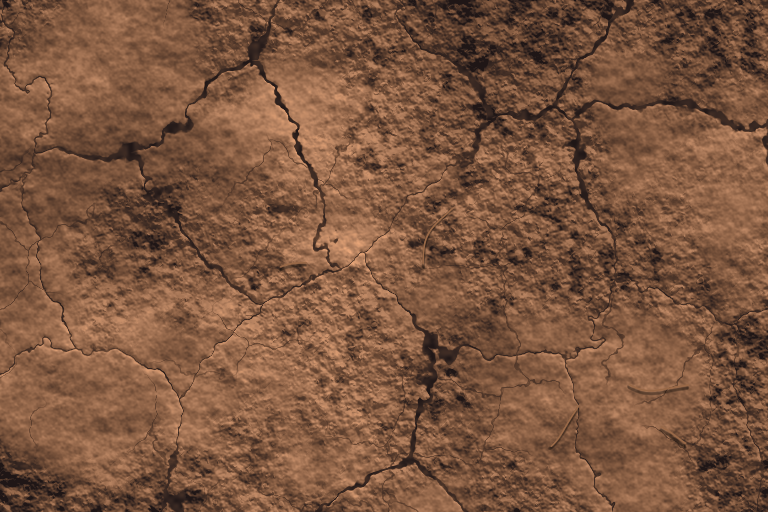
Give the GLSL for this texture, as a Shadertoy shader.

```glsl
// Dry, cracked brown soil seen from above: warped Voronoi edges cut the plates,
// layered noise gives a height field lit from above, and patches of grit,
// pits, crumbs and a few dry twigs are scattered over it.

float hash(vec2 p) {
    vec3 q = fract(p.xyx * 0.1031);
    q += dot(q, q.yzx + 33.33);
    return fract((q.x + q.y) * q.z);
}

vec2 hash2(vec2 p) {
    return vec2(hash(p), hash(p + 71.7));
}

float noise(vec2 p) {
    vec2 i = floor(p), f = fract(p);
    f = f * f * (3.0 - 2.0 * f);
    return mix(mix(hash(i), hash(i + vec2(1, 0)), f.x),
               mix(hash(i + vec2(0, 1)), hash(i + vec2(1, 1)), f.x), f.y);
}

float fbm(vec2 p, int octaves) {
    float sum = 0.0, amp = 0.5, total = 0.0;
    for (int i = 0; i < octaves; i++) {
        sum += amp * noise(p);
        total += amp;
        amp *= 0.5;
        p = mat2(1.6, 1.2, -1.2, 1.6) * p + 17.3;
    }
    return sum / total;
}

// Distance to the nearest border between Voronoi cells
float cellBorder(vec2 p, float scale) {
    p *= scale;
    vec2 base = floor(p), nearest = vec2(0);
    float best = 9.0, border = 9.0;
    for (int k = 0; k < 9; k++) {
        vec2 c = base + vec2(k % 3 - 1, k / 3 - 1);
        vec2 r = c + 0.1 + 0.8 * hash2(c) - p;
        if (dot(r, r) < best) { best = dot(r, r); nearest = r; }
    }
    for (int k = 0; k < 25; k++) {
        vec2 c = base + vec2(k % 5 - 2, k / 5 - 2);
        vec2 r = c + 0.1 + 0.8 * hash2(c) - p, away = r - nearest;
        if (dot(away, away) > 1e-4)
            border = min(border, dot(0.5 * (r + nearest), normalize(away)));
    }
    return border / scale;
}

// Bends straight borders into ragged ones
vec2 warp(vec2 p) {
    vec2 wide = vec2(fbm(p * 4.0, 2), fbm(p * 4.0 + 40.0, 2)) - 0.5;
    vec2 fine = vec2(fbm(p * 24.0, 4), fbm(p * 24.0 + 60.0, 4)) - 0.5;
    return p + 0.16 * wide + 0.06 * fine;
}

float gritAmount(vec2 p) {
    return smoothstep(0.36, 0.62, fbm(p * 4.0 + 8.0, 6) + 0.09 * (p.x - 0.6));
}

// Rounded crumbs of random size, one per grid cell at most
float crumbs(vec2 p, float scale) {
    p = p * scale + 0.7 * noise(p * scale * 1.7);
    vec2 c = floor(p), f = fract(p);
    float radius = 0.36 * hash(c + 5.0) * step(0.65, hash(c + 9.0));
    float d = length(f - 0.4 - 0.2 * hash2(c));
    return sqrt(max(radius * radius - d * d, 0.0)) / scale;
}

float relief(vec2 p, float grit) {
    float border = cellBorder(warp(p), 2.7);
    float h = 0.05 * fbm(p * vec2(5.0, 6.0), 5);
    h += (0.003 + 0.011 * grit) * fbm(p * 60.0, 3);
    h += 0.4 * grit * (crumbs(p, 60.0) + crumbs(p + 3.3, 95.0));
    return h - 0.004 * exp(-border / 0.008);
}

void mainImage(out vec4 fragColor, in vec2 fragCoord) {
    float aspect = iResolution.x / iResolution.y;
    vec2 p = fragCoord / iResolution.y;
    float grit = gritAmount(p);

    // Slope toward the light
    float stepSize = 0.003;
    vec2 toLight = vec2(0.3, 0.954);
    float slope = (relief(p, grit) - relief(p + toLight * stepSize, grit)) / stepSize;

    // Broad tone, grit, fine grain and darker corners
    vec2 fromCenter = (p / vec2(aspect, 1.0) - 0.5) * 2.0;
    float tone = 0.60 + 0.46 * (fbm(p * 3.2 + 3.0, 6) - 0.5) - 0.06 * grit;
    tone += 0.36 * clamp(slope, -0.5, 0.5);
    tone += 0.10 * (noise(p * 190.0) - 0.5) + 0.08 * (fbm(p * 80.0, 2) - 0.5);
    tone -= 0.15 * (0.25 + grit) * smoothstep(0.55, 0.68, fbm(p * 32.0, 4));
    tone -= 0.08 * dot(fromCenter, fromCenter);

    // Wide cracks that swell and close, then hairline cracks
    vec2 w = warp(p);
    float opening = smoothstep(0.32, 0.68, noise(p * 3.7 + 12.0));
    float width = 0.0007 + 0.011 * opening * noise(p * 35.0);
    float crack = 1.0 - smoothstep(0.5 * width, width + 0.0018, cellBorder(w, 2.7));
    crack *= 0.45 + 0.55 * max(opening, noise(p * 16.0));
    float hair = 1.0 - smoothstep(0.0005, 0.0028, cellBorder(w + 5.0, 5.5));
    hair *= 0.5 * smoothstep(0.55, 0.75, noise(p * 6.0 + 30.0));
    float depth = 0.11 + 0.15 * noise(p * 90.0);
    tone = max(mix(tone, depth, max(crack, hair)), 0.12);

    // Dark to light soil, with warmer midtones
    float t = (tone - 0.21) / 0.49;
    vec3 soil = mix(vec3(0.21, 0.15, 0.13), vec3(0.70, 0.50, 0.37), t);
    soil -= vec3(0.0, 0.013, 0.026) * max(4.0 * t * (1.0 - t), 0.0);

    // Dry twigs with a soft shadow below
    for (int i = 0; i < 5; i++) {
        vec2 seed = vec2(i, 4 * i + 3);
        float angle = 6.283 * hash(seed + 2.0), size = 0.02 + 0.05 * hash(seed + 6.0);
        vec2 axis = vec2(cos(angle), sin(angle));
        vec2 q = p - hash2(seed) * vec2(aspect, 1.0);
        vec2 s = q + 0.006 * toLight;
        q = vec2(dot(q, axis), dot(q, vec2(-axis.y, axis.x)));
        s = vec2(dot(s, axis), dot(s, vec2(-axis.y, axis.x)));
        float bend = 0.004 * sin(q.x * 45.0 + angle) + 3.0 * q.x * q.x;
        float twig = length(vec2(max(abs(q.x) - size, 0.0), q.y - bend));
        float shadow = length(vec2(max(abs(s.x) - size, 0.0), s.y - bend));
        soil *= 1.0 - 0.4 * (1.0 - smoothstep(0.001, 0.005, shadow));
        soil = mix(soil, vec3(0.60, 0.41, 0.28), 1.0 - smoothstep(0.0005, 0.003, twig));
    }
    fragColor = vec4(clamp(soil, 0.0, 1.0), 1.0);
}
```
